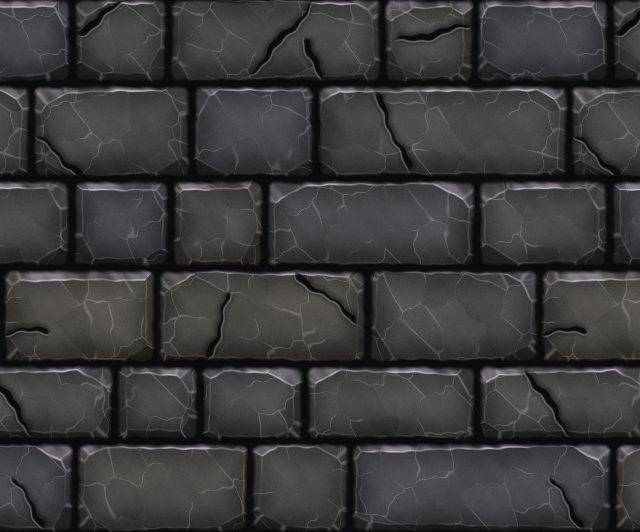
Give the GLSL for this texture, as a Shadertoy shader.

```glsl
const float TAU = 6.28318;
const float HEIGHT = 6.38;          // wall units over the canvas height
const float PERIOD = 6.45;          // horizontal repeat of the wall
const float GAP = 0.028;            // half width of a mortar joint
const float CORNER = 0.09;          // rounding of the stones
const float LINE = 0.008;           // half width of chiselled edges
const float CRACK_WIDTH = 0.038;
const float VEIN_SCALE = 2.1;
const int ROWS = 6;
const int CRACKS = 11;
const int FACETS = 12;

const vec3 MORTAR = vec3(0.045, 0.045, 0.05);
const vec3 COOL = vec3(0.270, 0.272, 0.290);
const vec3 WARM = vec3(0.292, 0.284, 0.268);
const vec3 BEVEL = vec3(0.56, 0.53, 0.57);
const vec3 GLINT = vec3(0.84, 0.82, 0.84);

// Course boundaries downwards, and joints along each course
const float COURSE[7] = float[7](-0.03, 1.01, 2.15, 3.22, 4.37, 5.30, 6.41);
const vec4 JOINTS[6] = vec4[6](
    vec4(0.87, 2.02, 4.59, 5.70), vec4(0.38, 2.30, 3.79, 3.79),
    vec4(0.86, 2.05, 3.18, 5.72), vec4(0.02, 1.88, 4.41, 4.41),
    vec4(1.38, 2.40, 3.66, 5.72), vec4(0.90, 3.00, 4.20, 4.20));

// Cracks: centre x, centre y, angle, half length
const vec4 CRACK[11] = vec4[11](
    vec4(1.20, 0.21, 2.53, 0.37), vec4(3.37, 0.47, 2.30, 0.64),
    vec4(3.76, 0.70, 1.27, 0.29), vec4(5.20, 0.40, 2.94, 0.51),
    vec4(0.72, 1.87, 0.70, 0.40), vec4(4.71, 1.58, 1.15, 0.57),
    vec4(2.63, 3.90, 1.89, 0.47), vec4(3.92, 3.56, 0.65, 0.53),
    vec4(0.32, 3.97, -0.08, 0.30), vec4(6.58, 4.82, 0.97, 0.53),
    vec4(6.80, 6.02, 0.99, 0.40));

float hash(vec2 p) {
    vec3 h = fract(p.xyx * 0.1031);
    h += dot(h, h.yzx + 33.33);
    return fract((h.x + h.y) * h.z);
}

// Layered sines, about -1 to 1
float ripple(vec2 p) {
    return 0.5 * sin(p.x * 3.1 + 1.7 * sin(p.y * 2.3))
         + 0.3 * sin(p.y * 7.3 + 2.0 * sin(p.x * 5.1))
         + 0.2 * sin(p.x * 15.7 - p.y * 11.9);
}

// Cellular noise: x = closeness to a cell border, y = cell value
vec2 cells(vec2 p) {
    vec2 base = floor(p);
    float near = 9.0, next = 9.0, value = 0.0;
    for (int j = -1; j <= 1; j++)
    for (int i = -1; i <= 1; i++) {
        vec2 c = base + vec2(i, j);
        float d = length(c + vec2(hash(c), hash(c + 57.0)) - p);
        if (d < near) { next = near; near = d; value = hash(c + 19.0); }
        else next = min(next, d);
    }
    return vec2(next - near, value);
}

float stroke(float d, float width, float px) {
    return 1.0 - smoothstep(max(width - px, 0.0), width + px, abs(d));
}

void mainImage(out vec4 fragColor, in vec2 fragCoord) {
    float px = HEIGHT / iResolution.y;
    vec2 p = vec2(fragCoord.x, iResolution.y - fragCoord.y) * px;

    // Find the stone: course, then neighbouring joints
    int row = 0;
    for (int r = 1; r < ROWS; r++) if (p.y > COURSE[r]) row = r;
    vec4 joints = JOINTS[row];
    float x = mod(p.x - joints.x, PERIOD) + joints.x;
    float left = joints.x, right = joints.x + PERIOD;
    for (int k = 0; k < 4; k++) {
        if (joints[k] <= x) left = max(left, joints[k]);
        else right = min(right, joints[k]);
    }
    vec2 lo = vec2(left, COURSE[row]), hi = vec2(right, COURSE[row + 1]);
    vec2 size = 0.5 * (hi - lo) - GAP;
    vec2 q = vec2(x, p.y) - 0.5 * (lo + hi);
    vec2 id = vec2(float(row) * 17.0 + 3.0, floor(left * 100.0 + 0.5));
    vec2 seed = q + id * 0.37;

    // Rough rounded outline
    vec2 rough = q + 0.014 * vec2(ripple(seed * 2.3), ripple(seed.yx * 2.7));
    vec2 e = abs(rough) - size + CORNER;
    float outline = length(max(e, 0.0)) + min(max(e.x, e.y), 0.0) - CORNER;

    // Chiselled rim: the highest of a ring of tilted cutting planes
    float rim = -9.0, second = -9.0;
    vec2 normal = vec2(0.0);
    for (int k = 0; k < FACETS; k++) {
        vec2 key = id + float(k) * vec2(7.0, 13.0);
        float a = (float(k) + 0.16 * (hash(key) - 0.5)) * TAU / float(FACETS);
        vec2 n = vec2(cos(a), sin(a));
        float h = hash(key + 5.0);
        float cut = k % 3 == 0 ? mix(0.04, 0.12, h) : mix(0.08, 0.27, h);
        float m = dot(n, rough) - dot(abs(n), size) + cut;
        if (m > rim) { second = rim; rim = m; normal = n; }
        else second = max(second, m);
    }

    // Stone face: soft edge shade, mottling, flat cells and faint veins
    float mottle = ripple(seed * 1.3);
    float centre = smoothstep(0.0, 0.42, -outline);
    float shade = mix(0.70, 1.06, centre) - 0.13 * q.y / size.y + 0.06 * mottle;
    vec2 cell = cells(seed * VEIN_SCALE + 0.12 * ripple(seed * 1.9));
    shade += 0.14 * (cell.y - 0.5);
    shade += 0.07 * (hash(floor(seed * 65.0) + 200.0) - 0.5);
    vec3 stone = mix(COOL, WARM, hash(id + 31.0)) * shade;
    float vein = stroke(cell.x, 0.025, px * VEIN_SCALE);
    stone += vein * 0.13 * smoothstep(-0.3, 0.6, mottle + 0.6 - 0.7 * centre);

    // Rim facets lit from above, with bright broken edges
    float lit = max(-normal.y, 0.0);
    float wear = smoothstep(-0.6, 0.7, ripple(seed * 1.7 + 4.0));
    vec3 facet = stone * mix(0.92, 0.62, max(normal.y, 0.0));
    facet = mix(facet, BEVEL, lit * lit * mix(0.15, 0.9, wear));
    stone = mix(stone, facet, smoothstep(-px, px, rim));
    float edge = stroke(rim, LINE, px) * mix(0.16, 0.75, lit) * mix(0.4, 1.0, wear);
    float ridge = stroke(rim - second, LINE, px) * step(0.0, rim) * 0.25;
    stone = mix(stone, GLINT, max(edge, ridge));
    stone *= mix(0.35, 1.0, smoothstep(0.0, 0.05, -outline));
    vec3 color = mix(stone, MORTAR, smoothstep(-px, px, outline));

    // Tapered cracks with a lit lower lip
    for (int k = 0; k < CRACKS; k++) {
        vec4 c = CRACK[k];
        vec2 d = p - c.xy;
        d.x = mod(d.x + 0.5 * PERIOD, PERIOD) - 0.5 * PERIOD;
        vec2 along = vec2(cos(c.z), sin(c.z));
        float s = dot(d, along);
        float t = dot(d, vec2(-along.y, along.x));
        t += 0.025 * sin(s * 9.0 + c.x * 5.0) + 0.01 * sin(s * 27.0 + c.y);
        float reach = 1.0 - smoothstep(0.75, 1.0, abs(s) / c.w);
        float width = CRACK_WIDTH * reach * (0.65 + 0.35 * sin(s * 6.0 + c.y * 3.0));
        float side = along.x < 0.0 ? -1.0 : 1.0;
        float lip = stroke(t - side * (width + 0.015), LINE, px) * reach;
        color = mix(color, GLINT, 0.5 * lip * step(outline, -0.02));
        color *= 1.0 - 0.35 * reach * (1.0 - smoothstep(width, width + 0.09, abs(t)));
        color = mix(color, MORTAR, stroke(t, width, px) * reach);
    }
    fragColor = vec4(color, 1.0);
}
```
